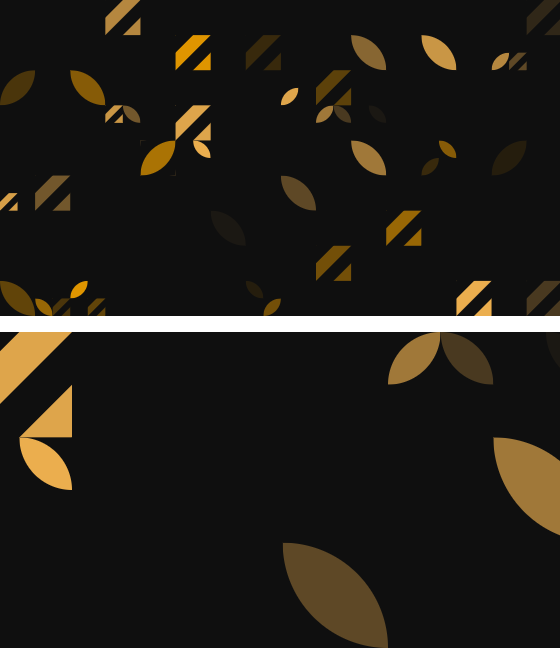
Top, the full canvas; bottom, a detail of the centre.
This pattern is drawn by a Shadertoy shader. Its source:

```glsl
// Sparse mosaic of gold and amber tiles on near-black, on a grid nine cells high.
// A loop scatters half-size tiles in shared cells, then full-size tiles;
// each holds a leaf (two crossed discs) or diagonal stripes of varied opacity.

float hash(float n) {
    return fract(sin(n * 12.9898 + 4.1) * 43758.547);
}

// Overlap of two unit discs centred on opposite corners of the tile
float leafDistance(vec2 p) {
    return max(length(p), length(p - 1.0)) - 1.0;
}

// Rising diagonal bands, half filled and half empty
float stripeDistance(vec2 p) {
    return (abs(fract(p.x - p.y - 0.25) - 0.5) - 0.25) * 0.7071;
}

float boxDistance(vec2 p) {
    vec2 d = abs(p - 0.5) - 0.5;
    return max(d.x, d.y);
}

float coverage(float distanceToEdge, float pixel) {
    return clamp(0.5 - distanceToEdge / pixel, 0.0, 1.0);
}

void mainImage(out vec4 fragColor, in vec2 fragCoord) {
    const int smallCount = 18;
    const int largeCount = 22;
    vec2 grid = fragCoord / iResolution.y * 9.0;
    vec3 background = vec3(0.059);
    vec3 gold = vec3(1.0, 0.74, 0.33);
    vec3 amber = vec3(0.90, 0.60, 0.0);
    vec3 color = background;

    for (int i = 0; i < smallCount + largeCount; i++) {
        bool isSmall = i < smallCount;
        int k = isSmall ? i : i - smallCount;
        float seed = float(i);
        float size = isSmall ? 0.5 : 1.0;
        vec2 corner;

        // Place the tile: columns are spread evenly, rows at random
        if (isSmall) {
            int parent = k * 3 / 5;
            float parentSeed = float(parent) + 71.0;
            int quadrant = (k + int(4.0 * hash(parentSeed + 30.0))) & 3;
            corner = vec2(float((parent * 7 + 2) & 15), floor(9.0 * hash(parentSeed)));
            corner += 0.5 * vec2(float(quadrant & 1), float(quadrant >> 1));
        } else {
            corner = vec2(float((k * 5) & 15), floor(9.0 * hash(seed)));
        }
        vec2 p = (grid - corner) / size;
        float pixel = 9.0 / (iResolution.y * size);

        // Choose the motif; about a third of the leaves are mirrored
        bool striped = isSmall ? k % 4 == 0 : k % 2 == 1;
        vec2 q = hash(seed + 130.0) > 0.67 ? vec2(1.0 - p.x, p.y) : p;
        float motif = striped ? stripeDistance(p) : leafDistance(q);

        // Tint it with evenly spread opacity, then cover what lies below
        float opacity = 0.03 + 0.95 * fract(float(k) * 0.618 + 0.37);
        vec3 tint = k % 5 < 2 ? amber : gold;
        vec3 tile = mix(background, tint, opacity * coverage(motif, pixel));
        color = mix(color, tile, coverage(boxDistance(p), pixel));
    }
    fragColor = vec4(color, 1.0);
}
```
